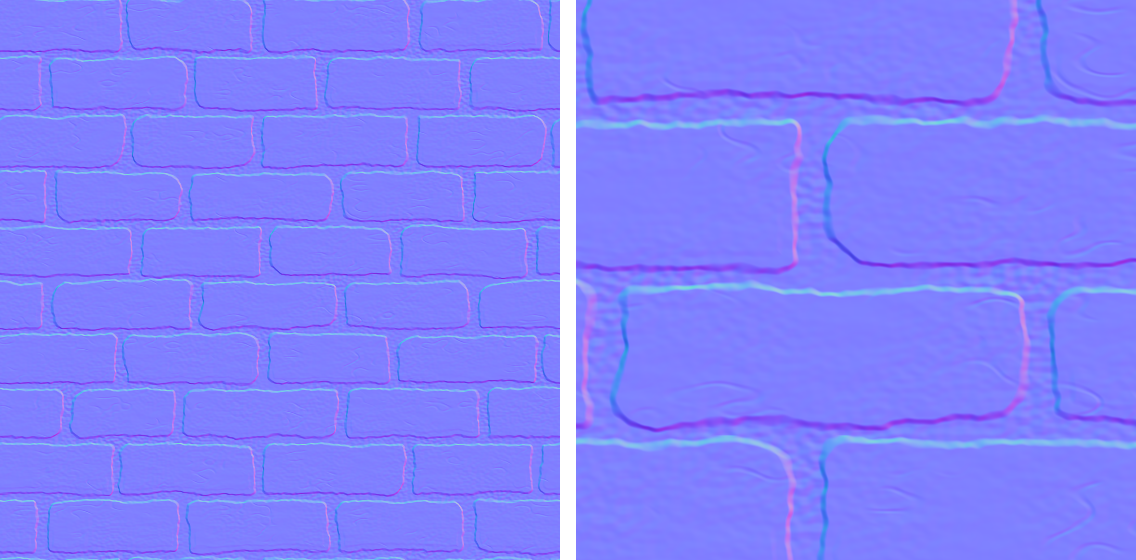
Left: the whole. Right: its middle third, enlarged.
A three.js fragment shader for this texture map:

```glsl
// Tangent-space normal map of a worn running-bond brick wall, tileable both ways.
// A height field of rounded, wavy-edged bricks over grainy mortar is built first,
// then its slope by central differences is encoded as an RGB normal.

varying vec2 vUv;

const float TAU = 6.2831853;
const vec2  BRICKS = vec2(4.0, 10.0);         // bricks across, courses up
const vec2  BOND = vec2(0.38, 0.885);         // first joint of even and odd courses
const float JOINT_JITTER = 0.20;              // in brick lengths
const vec2  HALF_GAP = vec2(0.0090, 0.0066);  // half of the mortar joint
const vec2  GAP_JITTER = vec2(0.004, 0.003);
const float COURSE_SHIFT = 0.0052;            // raises all courses
const float COURSE_BOW = 0.0078;              // uneven course heights
const float BRICK_TILT = 0.025;
const vec2  CORNER = vec2(0.004, 0.030);      // smallest and largest radius
const float BRICK_RISE = 0.0018;
const float BEVEL = 0.0024;                   // half width of the sloped edge
const float BEVEL_WEAR = 0.8;                 // how much the bevel softens in places
const float EDGE_WAVE = 0.0075;
const float EDGE_CHIP = 0.0028;
const float MORTAR_GRAIN = 0.00060;
const float BRICK_GRAIN = 0.00019;
const float BRICK_LUMPS = 0.00022;
const float SCRATCH_DEPTH = 0.00022;
const float LEDGE_DEPTH = 0.00028;
const float SLOPE_STEP = 0.0007;              // finite difference distance

float hash(vec2 p) {
  return fract(sin(dot(p, vec2(127.1, 311.7))) * 4375.85);
}

vec2 gradient(vec2 cell, vec2 period) {
  float a = TAU * hash(mod(cell, period) + 0.37);
  return vec2(cos(a), sin(a));
}

// Gradient noise that repeats after a whole number of cells
float noise(vec2 p, vec2 period) {
  vec2 i = floor(p), f = p - i;
  vec2 w = f * f * f * (f * (f * 6.0 - 15.0) + 10.0);
  vec2 e = vec2(0.0, 1.0);
  float a = dot(gradient(i, period), f);
  float b = dot(gradient(i + e.yx, period), f - e.yx);
  float c = dot(gradient(i + e.xy, period), f - e.xy);
  float d = dot(gradient(i + e.yy, period), f - e.yy);
  return mix(mix(a, b, w.x), mix(c, d, w.x), w.y);
}

float tiledNoise(vec2 uv, vec2 freq, float seed) {
  return noise(uv * freq + seed, freq);
}

// Position of a vertical joint, in brick lengths
float jointAt(float i, float row) {
  float base = mix(BOND.x, BOND.y, mod(row, 2.0));
  return i + base + JOINT_JITTER * (hash(vec2(mod(i, BRICKS.x), row + 3.0)) - 0.5);
}

float roundedBox(vec2 p, vec2 halfSize, float r) {
  vec2 q = abs(p) - halfSize + r;
  return min(max(q.x, q.y), 0.0) + length(max(q, 0.0)) - r;
}

float wallHeight(vec2 uv) {
  // Course and brick lookup
  float v = (uv.y - COURSE_SHIFT - COURSE_BOW * sin(TAU * (uv.y + 0.05))) * BRICKS.y;
  float course = floor(v);
  float row = mod(course, BRICKS.y);
  float u = uv.x * BRICKS.x;
  float i = floor(u - mix(BOND.x, BOND.y, mod(row, 2.0)));
  if (u < jointAt(i, row)) i -= 1.0;
  else if (u > jointAt(i + 1.0, row)) i += 1.0;
  float left = jointAt(i, row), right = jointAt(i + 1.0, row);

  // Brick frame with its own size, tilt and corners
  vec2 id = vec2(mod(i, BRICKS.x), row);
  float seed = floor(hash(id + 7.3) * 50.0);
  vec2 p = vec2(u - 0.5 * (left + right), v - course - 0.5) / BRICKS;
  vec2 size = 0.5 * vec2(right - left, 1.0) / BRICKS - HALF_GAP;
  size -= GAP_JITTER * (vec2(hash(id + 1.7), hash(id + 5.1)) - 0.5);
  p += BRICK_TILT * (vec2(hash(id + 2.6), hash(id + 9.2)) - 0.5) * p.yx * vec2(4.0, 1.0);
  float chance = hash(id * 3.0 + step(0.0, p) * 1.3 + 11.0);
  float radius = mix(CORNER.x, CORNER.y, chance * chance);

  // Wavy, chipped outline whose bevel is worn softer in places
  float d = roundedBox(p, size, radius);
  float chips = tiledNoise(uv, vec2(58.0, 64.0), seed);
  d += EDGE_WAVE * tiledNoise(uv, vec2(15.0, 19.0), seed);
  d += EDGE_CHIP * (chips + 0.5 * tiledNoise(uv, vec2(120.0, 130.0), seed));
  float wear = tiledNoise(uv, vec2(36.0, 40.0), seed + 9.0);
  float bevel = BEVEL * (1.0 + BEVEL_WEAR * wear);
  float brick = 1.0 - smoothstep(-bevel, bevel, d);

  // Patchy grain, stronger on mortar, and broad lumps
  float grain = tiledNoise(uv, vec2(130.0, 190.0), 0.0);
  float rough = 0.75 + 1.2 * tiledNoise(uv, vec2(13.0, 17.0), 4.0);
  float h = BRICK_RISE * brick;
  h += mix(MORTAR_GRAIN, BRICK_GRAIN, brick) * rough * grain;
  h += BRICK_LUMPS * tiledNoise(uv, vec2(34.0, 75.0), 0.0);

  // Sparse, short, mostly level scratches
  float crease = abs(tiledNoise(uv, vec2(30.0, 62.0), seed + 5.0));
  float patches = smoothstep(0.10, 0.35, tiledNoise(uv, vec2(18.0, 27.0), seed + 2.0));
  h -= SCRATCH_DEPTH * brick * patches * (1.0 - smoothstep(0.0, 0.14, crease));

  // Faint worn ledge along the lower edge of some bricks
  float lower = 1.0 - smoothstep(-0.02, 0.0, p.y);
  h -= LEDGE_DEPTH * hash(id + 4.4) * lower * brick * smoothstep(-0.012, -0.007, d);
  return h;
}

void main() {
  vec2 e = vec2(SLOPE_STEP, 0.0);
  vec2 slope = vec2(wallHeight(vUv + e.xy) - wallHeight(vUv - e.xy),
                    wallHeight(vUv + e.yx) - wallHeight(vUv - e.yx)) / (2.0 * SLOPE_STEP);
  vec3 normal = normalize(vec3(-slope, 1.0));
  gl_FragColor = vec4(normal * 0.5 + 0.5, 1.0);
}
```
